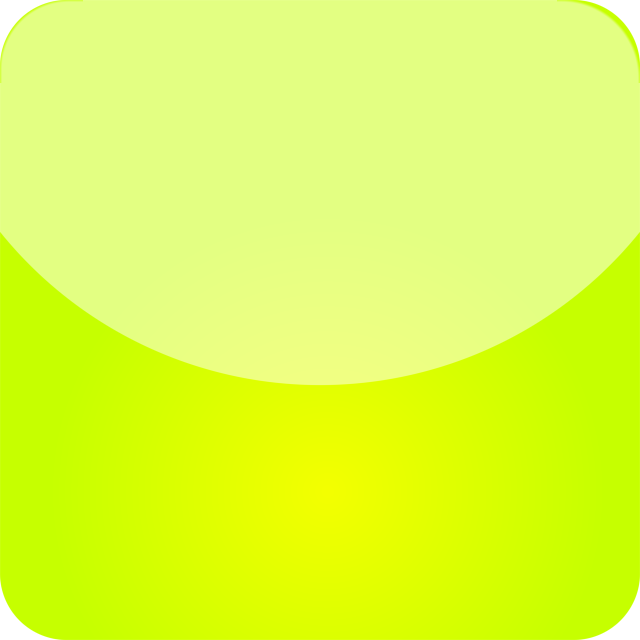
Write a WebGL 2 fragment shader that draws this background.

```glsl
#version 300 es
precision highp float;
// Glossy lime tile with rounded corners, a warm glow and a curved highlight.

uniform vec2 u_resolution;
out vec4 outColor;

// Signed distance to the unit square with rounded corners
float roundedTile(vec2 p, float radius) {
  vec2 q = abs(p - 0.5) - 0.5 + radius;
  return length(max(q, 0.0)) + min(max(q.x, q.y), 0.0) - radius;
}

// Coverage of the inside of a shape, with an edge of the given width
float inside(float dist, float width) {
  return 1.0 - smoothstep(-0.5 * width, 0.5 * width, dist);
}

void main() {
  vec2 uv = gl_FragCoord.xy / u_resolution;
  float pixel = 1.4 / min(u_resolution.x, u_resolution.y);
  vec3 white = vec3(1.0);

  // Lime body with a yellow radial glow low in the middle
  float glow = clamp(length(uv - vec2(0.512, 0.232)) / 0.435, 0.0, 1.0);
  vec3 color = mix(vec3(0.955, 1.0, 0.0), vec3(0.776, 1.0, 0.0), glow);

  // Highlight: a large disc, cut softly at the upper corners
  float disc = inside(length(uv - vec2(0.5, 1.040)) - 0.6417, pixel);
  float cornerRadius = uv.x > 0.5 ? 0.123 : 0.108;
  float softCut = inside(roundedTile(uv, cornerRadius) + 0.001, 0.006);
  float straightEdge = step(0.13, min(min(uv.x, 1.0 - uv.x), 1.0 - uv.y));
  float nearCorner = step(max(min(uv.x, 1.0 - uv.x), 1.0 - uv.y), 0.13);
  float gloss = disc * mix(1.0, softCut, nearCorner * (1.0 - straightEdge));
  color = mix(color, white, 0.51 * gloss);

  // Rounded outline on white
  float tile = inside(roundedTile(uv, 0.104), pixel);
  outColor = vec4(mix(white, color, tile), 1.0);
}
```
